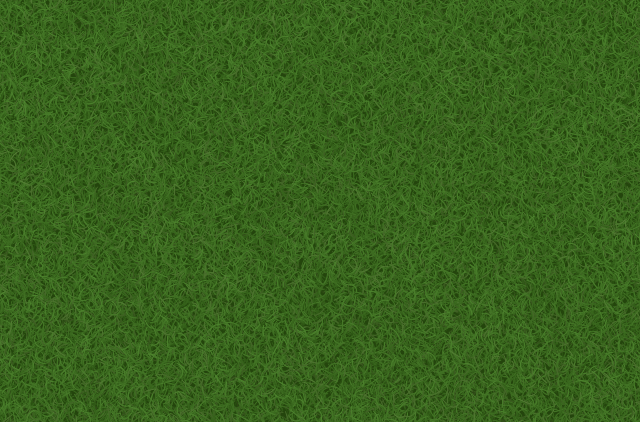
Reproduce this texture procedurally as a Shadertoy shader.

```glsl
const int LAYERS = 10;
const float CELL = 0.021;            // blade spacing, in canvas heights
const float HALF_LENGTH = 0.0195;
const float HALF_WIDTH = 0.0015;
const float ANGLE_SPREAD = 2.7;      // radians around upright
const float MAX_BEND = 0.55;
const float PATCH_SCALE = 14.0;
const float PATCH_STRENGTH = 0.10;

const vec3 SOIL = vec3(0.14, 0.27, 0.05);
const vec3 DEEP_GREEN = vec3(0.15, 0.30, 0.055);
const vec3 LIGHT_GREEN = vec3(0.31, 0.525, 0.185);
const vec3 DRY_TINT = vec3(0.025, -0.025, 0.025);
const float DRY_SHARE = 0.18;

vec4 hash4(vec3 p) {
    vec4 q = fract(p.xyzx * vec4(0.1031, 0.1030, 0.0973, 0.1099));
    q += dot(q, q.wzxy + 33.33);
    return fract((q.xxyz + q.yzzw) * q.zywx);
}

float valueNoise(vec2 p) {
    vec2 cell = floor(p);
    vec2 f = fract(p);
    f = f * f * (3.0 - 2.0 * f);
    float a = hash4(vec3(cell, 91.0)).x;
    float b = hash4(vec3(cell + vec2(1.0, 0.0), 91.0)).x;
    float c = hash4(vec3(cell + vec2(0.0, 1.0), 91.0)).x;
    float d = hash4(vec3(cell + 1.0, 91.0)).x;
    return mix(mix(a, b, f.x), mix(c, d, f.x), f.y);
}

// Returns coverage in x and position from root (0) to tip (1) in y.
vec2 grassBlade(vec2 p, float angle, float halfLength, float bend, float pixel) {
    float c = cos(angle);
    float s = sin(angle);
    vec2 q = vec2(c * p.x + s * p.y, c * p.y - s * p.x);
    float u = q.x / halfLength;
    float curve = bend * halfLength * (u * u - 0.33);
    float slope = 2.0 * bend * u;
    float dist = abs(q.y - curve) / sqrt(1.0 + slope * slope);
    float along = clamp(0.5 + 0.5 * u, 0.0, 1.0);
    float width = HALF_WIDTH * mix(1.1, 0.55, along);
    float side = 1.0 - smoothstep(width - 0.6 * pixel, width + 0.6 * pixel, dist);
    float ends = 1.0 - smoothstep(halfLength - 1.5 * pixel, halfLength, abs(q.x));
    return vec2(side * ends, along);
}

void mainImage(out vec4 fragColor, in vec2 fragCoord) {
    float pixel = 1.0 / iResolution.y;
    vec2 uv = fragCoord * pixel;
    float patchLight = PATCH_STRENGTH * (valueNoise(uv * PATCH_SCALE) - 0.5);
    vec3 color = SOIL;

    // Stack blades from the shaded bottom to the lit top
    for (int layer = 0; layer < LAYERS; layer++) {
        float id = float(layer);
        float height = id / float(LAYERS - 1);
        vec2 grid = uv / CELL + vec2(0.37, 0.61) * id + 20.0;
        vec2 home = floor(grid);

        for (int j = -1; j <= 1; j++) {
            for (int i = -1; i <= 1; i++) {
                vec2 cell = home + vec2(i, j);
                vec4 place = hash4(vec3(cell, id + 3.0));
                vec4 look = hash4(vec3(cell, id + 47.0));
                vec2 offset = (grid - cell - place.xy) * CELL;
                float angle = 1.5708 + ANGLE_SPREAD * (place.z - 0.5);
                float bend = MAX_BEND * (2.0 * place.w - 1.0);
                float halfLength = HALF_LENGTH * mix(0.6, 1.0, look.x);
                vec2 blade = grassBlade(offset, angle, halfLength, bend, pixel);

                // Brightness rises with layer and towards the tip
                float light = 0.10 + 0.50 * height + 0.45 * (look.y - 0.5)
                            + 0.22 * blade.y + patchLight;
                vec3 bladeColor = mix(DEEP_GREEN, LIGHT_GREEN, clamp(light, 0.0, 1.1));
                bladeColor += DRY_TINT * step(look.z, DRY_SHARE);
                color = mix(color, bladeColor, blade.x);
            }
        }
    }
    fragColor = vec4(color, 1.0);
}
```
